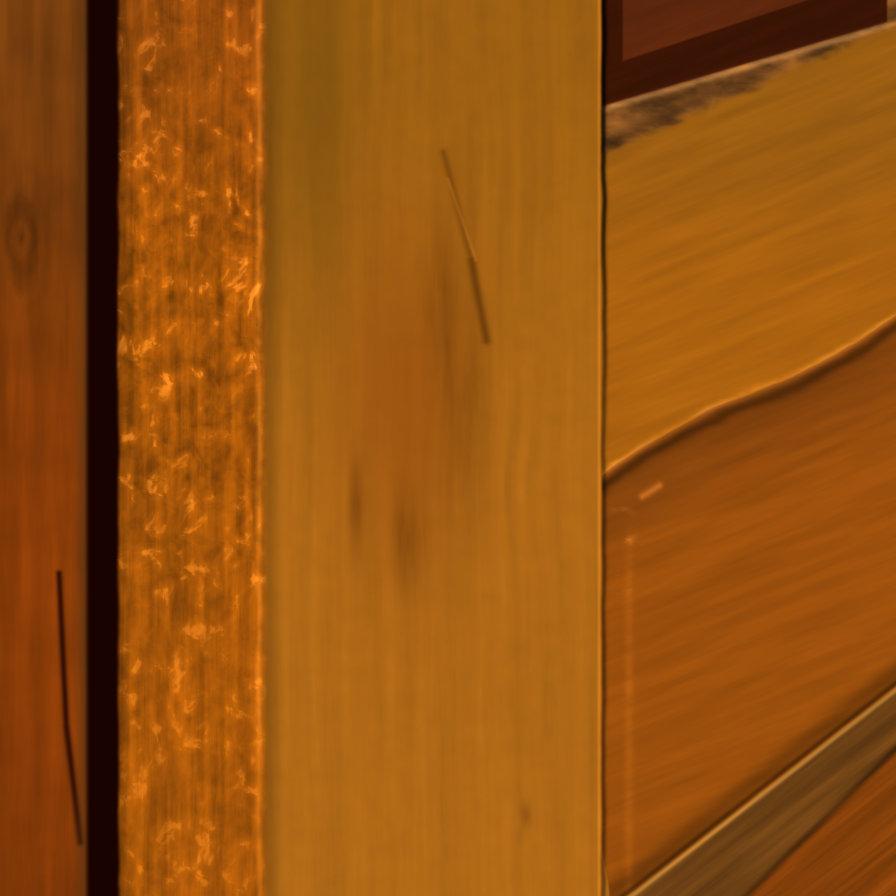
Write a three.js fragment shader that draws this texture.

```glsl
varying vec2 vUv;

float hash(vec2 p) {
  return fract(sin(dot(p, vec2(127.1, 311.7))) * 43758.5453);
}

float noise(vec2 p) {
  vec2 i = floor(p), f = fract(p);
  f = f * f * (3.0 - 2.0 * f);
  return mix(mix(hash(i), hash(i + vec2(1, 0)), f.x),
             mix(hash(i + vec2(0, 1)), hash(i + vec2(1, 1)), f.x), f.y);
}

// Layered noise centred on zero
float fbm(vec2 p) {
  float sum = 0.0, amp = 0.5;
  for (int i = 0; i < 4; i++) {
    sum += amp * (noise(p) - 0.5);
    p = p * 2.03 + 17.3;
    amp *= 0.5;
  }
  return sum;
}

float side(float d) { return smoothstep(-0.0017, 0.0017, d); }

float ridge(float d, float w) { return exp(-d * d / (w * w)); }

float blob(vec2 p, vec2 c, vec2 r) {
  vec2 d = (p - c) / r;
  return exp(-dot(d, d));
}

float stroke(vec2 p, vec2 a, vec2 b, float w) {
  vec2 ab = b - a;
  float t = clamp(dot(p - a, ab) / dot(ab, ab), 0.0, 1.0);
  return ridge(length(p - a - ab * t), w);
}

vec3 leftPlank(vec2 p) {
  float grain = fbm(p * vec2(70.0, 5.0));
  vec3 c = mix(vec3(0.53, 0.23, 0.03), vec3(0.48, 0.25, 0.06), smoothstep(0.4, 1.0, p.y));
  c *= 1.0 + 0.35 * grain + 0.2 * fbm(p * 18.0);
  // Knot with rings
  vec2 k = (p - vec2(0.024, 0.733)) / vec2(0.022, 0.062);
  float r = length(k) + 0.5 * fbm(p * 40.0);
  c *= 1.0 - 0.38 * exp(-r * r) * (0.7 + 0.3 * cos(r * 9.0));
  // Split and shaded edge
  vec2 bend = vec2(0.074, 0.19);
  float split = max(stroke(p, vec2(0.066, 0.36), bend, 0.0035), stroke(p, bend, vec2(0.09, 0.06), 0.004));
  c = mix(c, vec3(0.15, 0.03, 0.01), 0.85 * split);
  return mix(c, vec3(0.35, 0.2, 0.07), 0.6 * smoothstep(0.078, 0.096, p.x));
}

vec3 roughStrip(vec2 p) {
  float fibre = fbm(p * vec2(130.0, 9.0));
  float chips = fbm(p * vec2(75.0, 60.0) + 2.0 * fbm(p * 25.0));
  float wear = 0.5 + 0.5 * ridge(p.y - 0.65, 0.3);
  vec3 c = mix(vec3(0.66, 0.34, 0.04), vec3(0.60, 0.30, 0.05), smoothstep(0.65, 1.0, p.y));
  c *= 1.0 + 0.5 * fibre + 0.65 * chips * wear;
  c += vec3(0.2, 0.14, 0.08) * smoothstep(0.12, 0.3, chips) * wear;
  return c * mix(0.72, 1.0, smoothstep(0.131, 0.148, p.x));
}

vec3 centrePlank(vec2 p) {
  float grain = fbm(vec2(p.x + 0.02 * fbm(p * 4.0), p.y) * vec2(85.0, 4.0));
  vec3 c = mix(vec3(0.69, 0.41, 0.09), vec3(0.61, 0.37, 0.07), smoothstep(0.35, 1.0, p.y));
  c *= 1.0 + 0.16 * grain + 0.06 * fbm(p * 60.0);
  c = mix(c, vec3(0.43, 0.29, 0.05), 0.5 * blob(p, vec2(0.355, 0.91), vec2(0.04, 0.22)));
  c = mix(c, vec3(0.58, 0.29, 0.05), 0.6 * blob(p, vec2(0.45, 0.56), vec2(0.07, 0.18)));
  // Stains broken up along the grain
  float mottled = 0.8 + 1.2 * fbm(p * vec2(110.0, 12.0));
  float stain = 0.45 * blob(p, vec2(0.455, 0.4), vec2(0.016, 0.055))
    + 0.4 * blob(p, vec2(0.397, 0.44), vec2(0.008, 0.055))
    + 0.4 * blob(p, vec2(0.49, 0.66), vec2(0.014, 0.09))
    + 0.3 * blob(p, vec2(0.52, 0.54), vec2(0.025, 0.12))
    + 0.4 * blob(p, vec2(0.587, 0.09), vec2(0.006, 0.014));
  c = mix(c, vec3(0.34, 0.16, 0.02), clamp(stain * mottled, 0.0, 1.0));
  // Crack with a lit upper lip
  vec2 bend = vec2(0.526, 0.71);
  float upper = stroke(p, vec2(0.495, 0.83), bend, 0.004);
  float lower = stroke(p, bend, vec2(0.543, 0.62), 0.005);
  c = mix(c, vec3(0.30, 0.15, 0.02), max(0.35 * upper, 0.55 * lower));
  c += vec3(0.1, 0.06, 0.03) * stroke(p, vec2(0.50, 0.8), vec2(0.531, 0.71), 0.002);
  return c * mix(0.82, 1.0, smoothstep(0.298, 0.32, p.x));
}

vec3 rightPanels(vec2 p) {
  float x = p.x - 0.677;
  float rough = fbm(p * vec2(35.0, 70.0));
  float grain = fbm(vec2(p.x, p.y - 0.4 * p.x) * vec2(12.0, 95.0));
  float top = p.y - 0.883 - 0.295 * x;
  float band = p.y - 0.828 - 0.45 * x - 0.015 * rough;
  float middle = p.y - 0.473 - 0.545 * x - 0.008 * sin(x * 19.0) - 0.006 * rough;
  float foot = p.y - 0.78 * (p.x - 0.703);
  float corner = p.y - 0.98 * (p.x - 0.833);

  // Lower panel with its worn left bevel
  vec3 c = mix(vec3(0.61, 0.31, 0.05), vec3(0.50, 0.25, 0.05), smoothstep(-0.14, 0.0, middle));
  c *= 1.0 + 0.2 * grain;
  float bevel = ridge(p.x - 0.702, 0.005) * (1.0 - smoothstep(0.36, 0.43, p.y));
  c += vec3(0.11, 0.06, 0.02) * bevel * (0.6 + rough);
  c += vec3(0.35, 0.25, 0.13) * blob(p, vec2(0.692, 0.385), vec2(0.012, 0.045)) * smoothstep(0.0, 0.25, rough);
  c += vec3(0.22, 0.14, 0.08) * stroke(p, vec2(0.717, 0.446), vec2(0.736, 0.458), 0.004);
  c *= 1.0 - 0.25 * ridge(foot - 0.018, 0.015);

  // Golden panel and its lit lower edge
  vec3 gold = mix(vec3(0.67, 0.38, 0.06), vec3(0.60, 0.36, 0.07), smoothstep(0.65, 0.9, p.y));
  c = mix(c, gold * (1.0 + 0.18 * grain), side(middle));
  c += vec3(0.24, 0.17, 0.09) * ridge(middle, 0.005) * (0.65 + rough);
  c *= 1.0 - 0.35 * ridge(middle + 0.013, 0.007);

  // Weathered ledge under the dark upper panel
  vec3 ledge = vec3(0.48, 0.29, 0.12) * (1.0 + 1.1 * rough);
  c = mix(c, ledge, smoothstep(-0.008, 0.008, band));
  c *= 1.0 - 0.35 * ridge(band - 0.01, 0.01) * noise(p * 28.0);
  float inset = p.y - 0.94 - 0.33 * (p.x - 0.72);
  vec3 dark = mix(vec3(0.23, 0.08, 0.02), vec3(0.36, 0.15, 0.05), side(min(inset, p.x - 0.695)));
  c = mix(c, dark * (1.0 + 0.25 * grain), side(top) * side(0.99 - p.x));
  c += vec3(0.22, 0.17, 0.11) * ridge(top + 0.004, 0.004);

  // Bottom moulding
  vec3 lower = mix(vec3(0.52, 0.25, 0.04), vec3(0.42, 0.25, 0.08), side(corner));
  c = mix(lower * (1.0 + 0.55 * fbm(vec2(p.x, foot) * vec2(9.0, 90.0))), c, side(foot));
  c *= 1.0 - 0.35 * ridge(corner, 0.006) - 0.4 * ridge(foot - 0.006, 0.004);
  return c + vec3(0.32, 0.25, 0.13) * ridge(foot + 0.002, 0.0035);
}

void main() {
  vec2 p = vUv;
  float wobble = 0.004 * fbm(vec2(3.0, p.y * 22.0));
  vec3 c = leftPlank(p);
  c = mix(c, vec3(0.10, 0.012, 0.0), smoothstep(0.093, 0.101, p.x));
  c = mix(c, roughStrip(p), smoothstep(0.129, 0.135, p.x + wobble));
  c = mix(c, centrePlank(p), smoothstep(0.29, 0.301, p.x + wobble));
  c += vec3(0.24, 0.16, 0.07) * ridge(p.x - 0.289 + wobble, 0.0035) * (0.35 + 0.6 * noise(p * vec2(1.0, 24.0)));
  // Seam beside the panels
  c = mix(c, rightPanels(p), side(p.x - 0.672 - 0.008 * (1.0 - smoothstep(0.0, 0.06, p.y))));
  c += vec3(0.16, 0.09, 0.03) * ridge(p.x - 0.669, 0.002);
  c *= 1.0 - (0.4 + 0.35 * smoothstep(0.5, 0.85, p.y)) * ridge(p.x - 0.674 - wobble, 0.003);
  gl_FragColor = vec4(clamp(c, 0.0, 1.0), 1.0);
}
```
